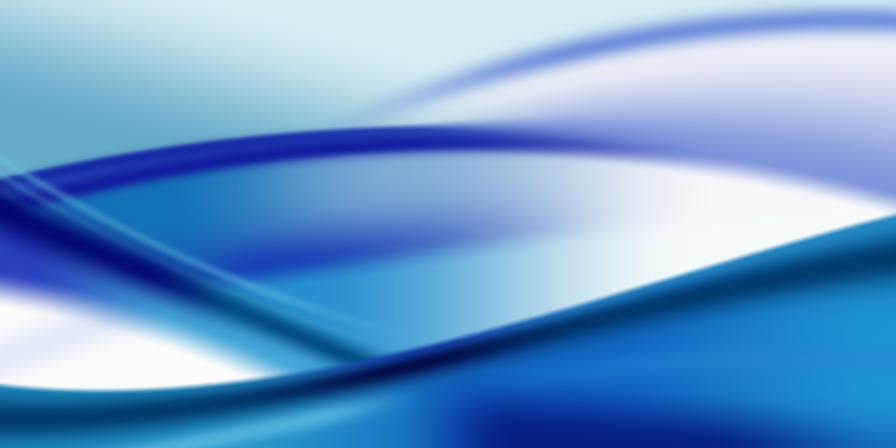
A Shadertoy shader for this background:

```glsl
// Overlapping silky blue ribbons on a pale sky. Each ribbon follows a polynomial
// curve in x; soft steps fill the area beneath a curve and Gaussian profiles
// shade its folds, painted from the back to the front.

// Coverage below a curve, given height over it and edge softness.
float below(float height, float soft) {
    return 1.0 - smoothstep(-soft, soft, height);
}

// Bell-shaped profile around a curve.
float glow(float height, float width) {
    float t = height / width;
    return exp(-t * t);
}

float arch(float x, float peakX, float peakY, float bend) {
    return peakY - bend * (x - peakX) * (x - peakX);
}

void mainImage(out vec4 fragColor, in vec2 fragCoord) {
    vec2 uv = fragCoord / iResolution.xy;
    float x = uv.x, y = uv.y;

    // Ribbon curves
    float crest   = arch(x, 0.95, 0.955, 0.73);
    float arcTop  = arch(x, 0.52, 0.720, 0.444);
    float arcBase = arch(x, 0.52, 0.668, 0.54);
    float fold    = 0.30 + 0.32 * x - 0.05 * x * x;
    float slash   = 0.53 - 0.84 * x;
    float streak  = 0.645 - 1.25 * x + 0.85 * x * x;
    float pocket  = 0.365 - 0.35 * x - 0.9 * x * x;
    float wave    = 0.141 + x * (-0.23 + x * (1.1 - 0.49 * x));

    // Sky, darkest at the left above the arc
    vec3 col = mix(vec3(0.40, 0.67, 0.79), vec3(0.84, 0.93, 0.955),
                   smoothstep(0.76, 1.14, y + 0.55 * x));

    // Pale veil hanging from the upper crest
    vec3 veil = mix(vec3(0.48, 0.58, 0.86), vec3(0.93, 0.94, 0.97),
                    smoothstep(arcBase, crest - 0.04, y));
    col = mix(col, veil, below(y - crest, 0.025) * smoothstep(0.36, 0.68, x));
    col = mix(col, vec3(0.33, 0.48, 0.84),
              glow(y - crest, 0.03) * 0.8 * smoothstep(0.32, 0.65, x));

    // Dark arc, fading into the veil at the right
    float fade = smoothstep(0.42, 0.85, x);
    vec3 arcCol = mix(vec3(0.12, 0.25, 0.70), vec3(0.50, 0.59, 0.86), fade);
    col = mix(col, arcCol, below(y - arcTop, 0.008 + 0.07 * fade) * (0.95 - 0.35 * fade));
    col = mix(col, vec3(0.05, 0.10, 0.60), glow(y - arcTop + 0.012, 0.014) * 0.6
              * (1.0 - smoothstep(0.2, 0.5, x)));

    // Inside of the arc: teal to white, with a violet fold
    vec3 inner = mix(vec3(0.08, 0.45, 0.72), vec3(0.50, 0.68, 0.84), smoothstep(0.18, 0.45, x));
    inner = mix(inner, vec3(0.97, 0.97, 0.985), smoothstep(0.42, 0.82, x));
    float shade = glow(max(y - fold, 0.0), 0.09) * smoothstep(0.1, 0.3, x)
                * (1.0 - smoothstep(0.3, 0.72, x));
    inner = mix(inner, vec3(0.07, 0.20, 0.70), shade * 0.9);
    vec3 lagoon = mix(vec3(0.15, 0.56, 0.81), vec3(0.96, 0.98, 0.985), smoothstep(0.33, 0.78, x));
    inner = mix(inner, lagoon, below(y - fold + 0.01, 0.035));
    col = mix(col, inner, below(y - arcBase, 0.012 + 0.02 * fade));
    col = mix(col, vec3(0.06, 0.10, 0.62), glow(y - arcBase - 0.012, 0.022)
              * 0.9 * (1.0 - smoothstep(0.38, 0.85, x)));

    // Thin highlights sliding down to the right
    for (int i = 0; i < 3; i++) {
        float offset = 0.035 * float(i);
        col = mix(col, vec3(0.42, 0.78, 0.90), glow(y - streak + offset, 0.012)
                  * (0.42 - 0.1 * float(i)) * (1.0 - smoothstep(0.25, 0.52, x)));
    }

    // Blue lining and white pocket under the slash
    vec3 lining = mix(vec3(0.16, 0.26, 0.74), vec3(0.27, 0.65, 0.85), smoothstep(0.02, 0.20, x));
    col = mix(col, lining, below(y - slash, 0.03));
    vec3 pocketCol = mix(vec3(0.99), vec3(0.84, 0.88, 0.96), glow(y - 0.20 - 0.7 * x, 0.05) * 0.7);
    col = mix(col, pocketCol, below(y - pocket + 0.01, 0.045));

    // Dark slash, navy turning to deep teal
    vec3 slashCol = mix(vec3(0.0, 0.02, 0.44), vec3(0.0, 0.29, 0.50), smoothstep(0.16, 0.27, x));
    col = mix(col, slashCol, glow(y - slash, 0.052 - 0.02 * smoothstep(0.1, 0.35, x)) * 0.95);

    // Front wave: body colours
    float depth = wave - y;
    vec3 body = mix(vec3(0.13, 0.57, 0.78), vec3(0.07, 0.40, 0.76), smoothstep(0.3, 0.55, x));
    body = mix(body, vec3(0.12, 0.58, 0.83), smoothstep(0.65, 1.0, x));
    body = mix(body, vec3(0.40, 0.76, 0.90), glow(y + 0.08 - 0.42 * x, 0.025)
               * 0.7 * (1.0 - smoothstep(0.35, 0.48, x)));
    float navyEdge = 0.165 - 0.16 * (x - 0.45);
    body = mix(body, vec3(0.02, 0.12, 0.53), below(y - navyEdge + 0.04, 0.075)
               * smoothstep(0.44, 0.58, x) * (1.0 - 0.6 * smoothstep(0.78, 1.0, x)));
    body = mix(body, vec3(0.16, 0.53, 0.84), glow(y - arch(x, 0.88, 0.20, 0.5), 0.025)
               * 0.45 * smoothstep(0.5, 0.75, x));

    // Front wave: bright rim over a dark crease
    float spread = (x - 0.45) * (x - 0.45);
    float middle = glow(x - 0.46, 0.13);
    vec3 crease = mix(vec3(0.0, 0.22, 0.42), vec3(0.0, 0.03, 0.26), middle);
    body = mix(body, crease, glow(depth - 0.035 - 0.2 * spread, 0.035 + 0.09 * spread) * 0.96);
    vec3 rim = mix(vec3(0.16, 0.53, 0.76), vec3(0.08, 0.22, 0.66), middle);
    body = mix(body, rim, glow(depth, 0.018 + 0.06 * spread) * smoothstep(0.1, 0.45, x) * 0.85);
    col = mix(col, body, below(-depth, 0.009));

    fragColor = vec4(col, 1.0);
}
```
